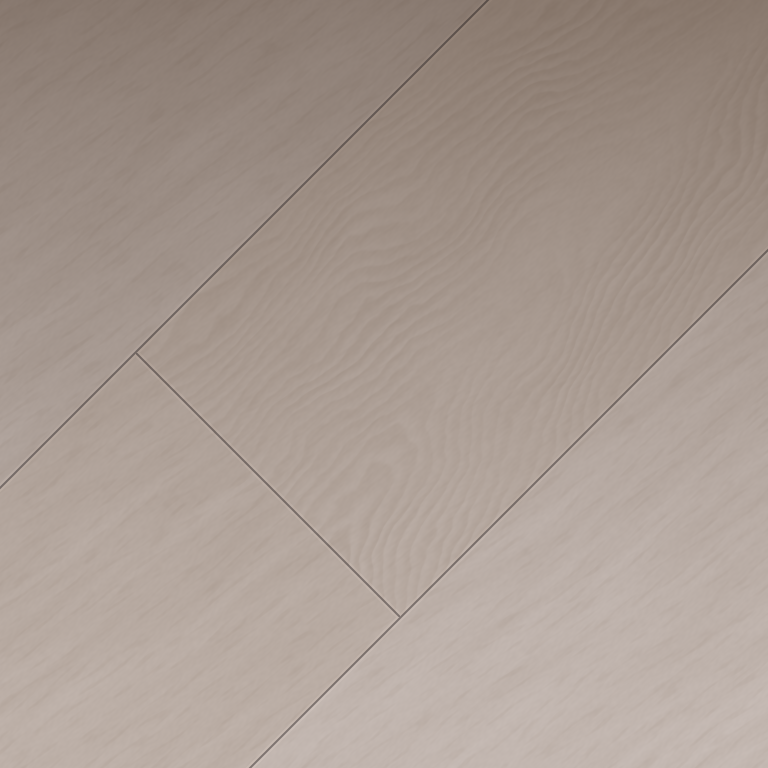
This texture is drawn by a WebGL 1 fragment shader. Its source:

```glsl
precision highp float;
// Pale oak floor boards laid on the diagonal, with fine grain, one arched figure and thin seams.

uniform vec2 u_resolution;

vec2 hashGradient(vec2 cell) {
  float angle = 6.2832 * fract(sin(dot(cell, vec2(127.1, 311.7))) * 43758.55);
  return vec2(cos(angle), sin(angle));
}

// Gradient noise, roughly -0.7 to 0.7
float noise(vec2 p) {
  vec2 i = floor(p), f = fract(p);
  vec2 w = f * f * f * (f * (f * 6.0 - 15.0) + 10.0);
  float a = dot(hashGradient(i), f);
  float b = dot(hashGradient(i + vec2(1.0, 0.0)), f - vec2(1.0, 0.0));
  float c = dot(hashGradient(i + vec2(0.0, 1.0)), f - vec2(0.0, 1.0));
  float d = dot(hashGradient(i + vec2(1.0, 1.0)), f - vec2(1.0, 1.0));
  return mix(mix(a, b, w.x), mix(c, d, w.x), w.y);
}

// Slanted streaks and short pores; x runs along the board
float straightGrain(vec2 p) {
  p.y += 0.012 * noise(p * vec2(3.0, 6.0)) - 0.13 * p.x;
  float bands = noise(p * vec2(2.5, 22.0));
  float streaks = noise(p * vec2(7.0, 75.0) + 31.0);
  float pores = smoothstep(0.05, 0.45, noise(p * vec2(24.0, 150.0) + 67.0));
  return 0.35 * bands + 0.45 * streaks + 0.4 * pores;
}

// Growth rings cut as nested arches around a bending axis
float archedGrain(vec2 p) {
  float side = p.y - 0.13 * exp(-2.5 * p.x);
  side += 0.045 * noise(p * vec2(5.0, 7.0) + 4.0);
  float radius = sqrt(side * side + 0.0006) + 0.24 * p.x;
  radius += 0.022 * noise(p * vec2(9.0, 14.0)) + 0.006 * noise(p * vec2(32.0, 60.0));
  float phase = fract(radius * 58.0);
  float ring = smoothstep(0.05, 0.75, phase) * (1.0 - smoothstep(0.8, 1.0, phase));
  float paleCore = exp(-side * side * 350.0) * smoothstep(0.12, 0.3, p.x);
  float patchy = 0.7 + 0.7 * noise(p * vec2(6.0, 11.0) + 19.0);
  return (ring - 0.35) * patchy * (1.0 - 0.75 * paleCore) - 0.35 * paleCore;
}

// Coverage of a thin line at the given distance
float line(float dist, float halfWidth, float pixel) {
  return 1.0 - smoothstep(halfWidth - 0.6 * pixel, halfWidth + 0.6 * pixel, abs(dist));
}

void main() {
  vec2 uv = gl_FragCoord.xy / u_resolution;
  float pixel = 1.0 / min(u_resolution.x, u_resolution.y);

  // Board layout: rows across the diagonal, staggered by half a board length
  float along = (uv.x + uv.y) * 0.70711;
  float across = (uv.x - uv.y) * 0.70711;
  float row = floor((across + 0.2578) / 0.488);
  float rowCentre = row * 0.488 - 0.0138;
  float run = along - 0.5073 - row;
  float board = floor(run / 2.0);
  vec2 p = vec2(run - 2.0 * board, across - rowCentre);
  vec2 seed = vec2(row * 17.3, board * 9.7);

  // Light falls off towards the top, more so in the corners
  float shade = pow(uv.y, 1.5) + 0.14 * uv.y * uv.y * abs(uv.x - 0.45);
  shade += 0.05 * (0.5 - uv.x) * (1.0 - uv.y);
  vec3 color = mix(vec3(0.742, 0.692, 0.66), vec3(0.545, 0.482, 0.438), shade);

  // Outer rows are greyer, the lower right one lighter
  color += abs(row) * vec3(-0.004, 0.0, 0.006) + max(row, 0.0) * 0.022;

  // Grain, with the arches on one flat-sawn board
  float flatSawn = 1.0 - min(abs(row) + abs(board), 1.0);
  float grain = straightGrain(p + seed) * mix(1.0, 0.5, flatSawn);
  grain += flatSawn * 0.75 * archedGrain(p);
  grain += 0.25 * noise(p * vec2(3.0, 5.0) + seed + 8.0);
  color *= 1.0 - grain * vec3(0.052, 0.064, 0.078);

  // Fine surface tooth
  color *= 1.0 + 0.018 * noise(p * vec2(120.0, 260.0) + seed);

  // Seams: a dark groove with a faint lit bevel
  float longEdge = 0.244 - abs(p.y);
  float endEdge = min(p.x, 2.0 - p.x);
  float edge = min(longEdge, endEdge);
  color *= 1.0 + 0.05 * line(edge - 0.0028, 0.0012, pixel);
  color = mix(color, color * vec3(0.67, 0.66, 0.67), line(edge, 0.0013, pixel));

  gl_FragColor = vec4(color, 1.0);
}
```
